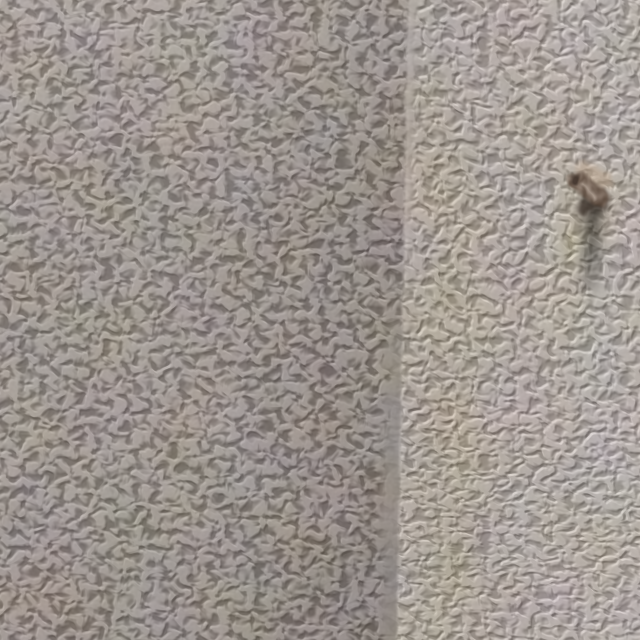
Reproduce this texture procedurally as a Shadertoy shader.

```glsl
// Rough stippled plaster wall with a vertical corner and a small peg casting a shadow.

vec2 hashGradient(vec2 cell) {
    vec3 q = fract(vec3(cell.xyx) * vec3(0.1031, 0.1030, 0.0973));
    q += dot(q, q.yzx + 33.33);
    float angle = 6.2832 * fract((q.x + q.y) * q.z);
    return vec2(cos(angle), sin(angle));
}

float gradientNoise(vec2 p) {
    vec2 i = floor(p), f = fract(p);
    vec2 u = f * f * f * (f * (f * 6.0 - 15.0) + 10.0);
    float a = dot(hashGradient(i), f);
    float b = dot(hashGradient(i + vec2(1, 0)), f - vec2(1, 0));
    float c = dot(hashGradient(i + vec2(0, 1)), f - vec2(0, 1));
    float d = dot(hashGradient(i + 1.0), f - 1.0);
    return mix(mix(a, b, u.x), mix(c, d, u.x), u.y);
}

// Soft plaster islands separated by short worm-like grooves
float plasterHeight(vec2 p) {
    vec2 warp = vec2(gradientNoise(p * 0.6 + 17.0), gradientNoise(p * 0.6 + 51.0));
    p += 0.7 * warp;
    float n = gradientNoise(p) + 0.35 * gradientNoise(p * 1.9 + 9.0);
    return smoothstep(-0.42, 0.24, n);
}

// Groove tone plus directional light on the slopes
float plasterRelief(vec2 p, vec2 toLight, float grooveTone, float slopeTone) {
    float height = plasterHeight(p);
    return grooveTone * (height - 0.62) + slopeTone * (height - plasterHeight(p + toLight));
}

float capsule(vec2 p, vec2 a, vec2 b, float radius) {
    vec2 pa = p - a, ba = b - a;
    return length(pa - ba * clamp(dot(pa, ba) / dot(ba, ba), 0.0, 1.0)) - radius;
}

float soften(float distanceToShape, float blur) {
    return 1.0 - smoothstep(-blur, blur, distanceToShape);
}

void mainImage(out vec4 fragColor, in vec2 fragCoord) {
    vec2 uv = fragCoord / iResolution.xy;

    // Corner line, leaning slightly to the right towards the top
    float cornerX = 0.620 + 0.017 * uv.y + 0.003 * gradientNoise(vec2(3.3, uv.y * 22.0));
    float across = uv.x - cornerX;
    float rightWall = smoothstep(-0.004, 0.004, across);

    // Broad light on the two walls
    float leftLight = 0.568 - 0.045 * smoothstep(0.25, 0.62, uv.x) + 0.03 * smoothstep(0.6, 1.0, uv.y);
    leftLight -= 0.02 * (1.0 - smoothstep(0.0, 0.3, uv.y));
    float rightLight = 0.627 + 0.025 * smoothstep(0.66, 0.95, uv.x);
    float light = mix(leftLight, rightLight, rightWall);

    // Relief: blotchy on the left, finer and sideways-stretched low on the right
    float leftRelief = plasterRelief(uv * vec2(68.0, 80.0), vec2(-0.12, 0.28), 0.17, 0.08);
    float lowStretch = 1.0 - smoothstep(0.05, 0.5, uv.y);
    vec2 rightPoint = uv * vec2(68.0, 78.0) + 40.0;
    rightPoint.y += 14.0 * (uv.y - 0.5) * lowStretch;
    float rightRelief = plasterRelief(rightPoint, vec2(-0.16, 0.30), 0.12, 0.14);
    float relief = mix(leftRelief, rightRelief, rightWall);

    // Smooth plaster bands beside the corner
    float lowerBand = smoothstep(-0.034, -0.014, across + 0.02 * gradientNoise(uv * 28.0))
        * (1.0 - rightWall) * (1.0 - smoothstep(0.4, 0.58, uv.y));
    float upperBand = rightWall * (1.0 - smoothstep(0.006, 0.02, across)) * smoothstep(0.42, 0.75, uv.y);
    relief *= 1.0 - 0.8 * max(lowerBand, upperBand);
    light += 0.03 * lowerBand + 0.01 * upperBand;

    // Soft bright lip on the corner
    float lip = exp(-pow((across - 0.003) / 0.005, 2.0));
    light += lip * (0.03 + 0.06 * gradientNoise(vec2(8.4, uv.y * 30.0)));

    // Fine grain
    light += 0.02 * gradientNoise(uv * 170.0) + 0.025 * gradientNoise(uv * 13.0);
    vec3 color = vec3(light + relief) + vec3(0.026, -0.004, -0.024);

    // Faint pink, yellow and cool stains
    float pinkStain = gradientNoise(uv * 7.0 + 4.0) + 0.5 * gradientNoise(uv * 19.0);
    float yellowStain = gradientNoise(uv * 9.0 + 31.0) + 0.5 * gradientNoise(uv * 23.0 + 5.0);
    float yellowZone = rightWall * exp(-pow((uv.x - 0.70) / 0.06, 2.0)) * (1.0 - smoothstep(0.75, 0.95, uv.y));
    color += vec3(0.012, -0.010, 0.004) * pinkStain;
    color += vec3(0.006, 0.003, -0.03) * (yellowStain + 0.8 * yellowZone);

    // Shadow falling below the peg
    float fall = clamp((0.68 - uv.y) / 0.15, 0.0, 1.0);
    float shadow = soften(capsule(uv, vec2(0.928, 0.69), vec2(0.922, 0.56), 0.014), 0.015);
    color *= 1.0 - 0.5 * shadow * (1.0 - 0.75 * fall);
    float yellowHalo = exp(-length((uv - vec2(0.892, 0.63)) / vec2(0.025, 0.08)));
    color += vec3(0.01, 0.0, -0.05) * yellowHalo;

    // Peg: pale plaster cap, brown shaft, dark tip and underside
    vec2 q = uv + 0.006 * vec2(gradientNoise(uv * 65.0), gradientNoise(uv * 65.0 + 20.0));
    float cap = soften(capsule(q, vec2(0.914, 0.734), vec2(0.944, 0.716), 0.013), 0.008);
    color = mix(color, vec3(0.71, 0.64, 0.57) + relief * 0.4, 0.8 * cap);
    float underside = soften(capsule(q, vec2(0.914, 0.676), vec2(0.940, 0.684), 0.011), 0.009);
    color = mix(color, vec3(0.27, 0.23, 0.20), 0.85 * underside);
    float shaft = soften(capsule(q, vec2(0.902, 0.717), vec2(0.938, 0.692), 0.014), 0.005);
    vec3 shaftColor = vec3(0.43, 0.36, 0.31) + 0.22 * gradientNoise(uv * vec2(95.0, 70.0));
    color = mix(color, shaftColor, 0.9 * shaft);
    float glint = soften(capsule(q, vec2(0.913, 0.713), vec2(0.929, 0.692), 0.003), 0.004);
    color = mix(color, vec3(0.71, 0.65, 0.60), 0.75 * glint);
    float tip = soften(length((q - vec2(0.899, 0.721)) / vec2(0.8, 1.0)) - 0.008, 0.004);
    color = mix(color, vec3(0.25, 0.20, 0.17), 0.85 * tip);

    fragColor = vec4(clamp(color, 0.0, 1.0), 1.0);
}
```
